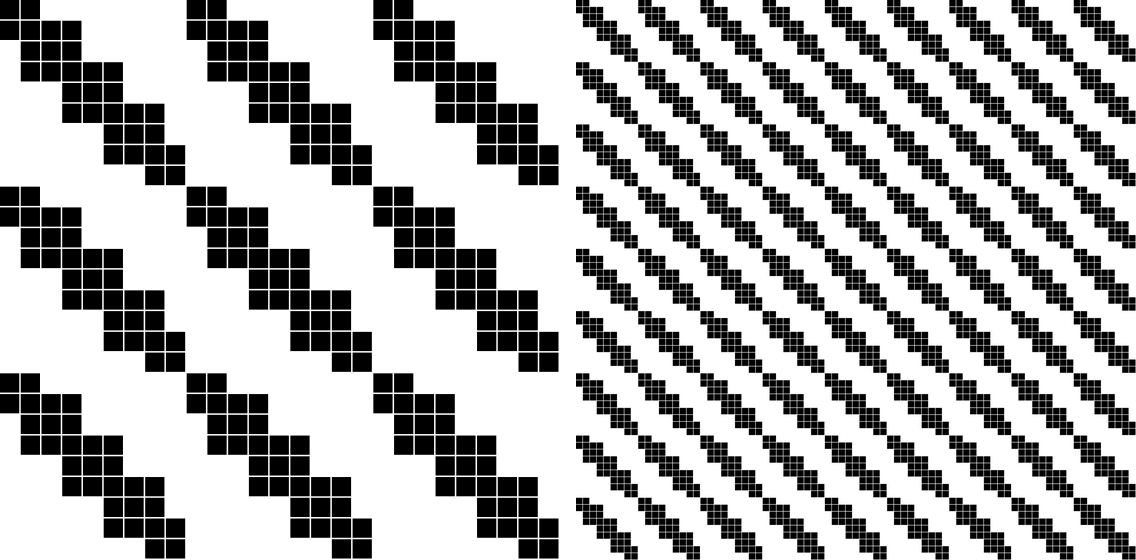
Left, the tile; right, the same tile 3 across and 3 down.
Reproduce this pattern procedurally as a WebGL 1 fragment shader.

```glsl
precision highp float;
// Diagonal stair bands of small black squares, parted by thin white lines, in 3 by 3 repeats.

uniform vec2 u_resolution;

// 1 where a cell of the 9 by 9 tile is filled: overlapping 3 by 3 blocks down the diagonal
float stairCell(vec2 cell) {
  float reach = 1.0 + mod(cell.y, 2.0);
  return step(abs(cell.x - cell.y), reach + 0.5);
}

// Antialiased square centred in its cell
float squareInk(vec2 local, vec2 pixel) {
  vec2 inside = 0.464 - abs(local - 0.5);
  vec2 cover = clamp(inside / pixel + 0.5, 0.0, 1.0);
  return cover.x * cover.y;
}

void main() {
  vec2 uv = gl_FragCoord.xy / u_resolution;
  uv.y = 1.0 - uv.y; // rows run downwards

  // 27 cells across; the shift leaves each gap at the right and bottom of its square
  vec2 grid = uv * 27.0 + 0.036;
  vec2 cell = mod(floor(grid), 9.0);
  float ink = stairCell(cell) * squareInk(fract(grid), 27.0 / u_resolution);

  gl_FragColor = vec4(vec3(1.0 - ink), 1.0);
}
```
